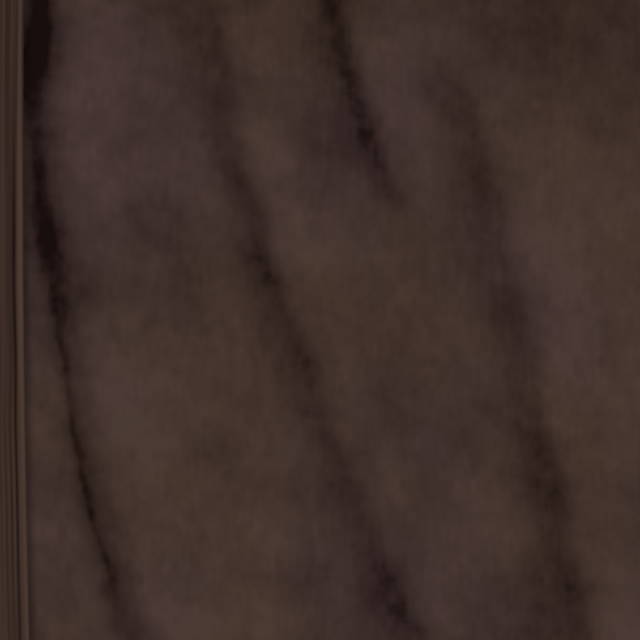
Give the GLSL for this texture, as a Shadertoy shader.

```glsl
// Dark brown suede-like cloth hanging in soft slanted folds beside a stitched hem.
// Curved creases with uneven flanks darken a tone built from blotchy noise and
// fine nap; a four-step colour ramp then turns the tone into brown.

const vec3 DEEP = vec3(0.095, 0.055, 0.048);
const vec3 DARK = vec3(0.188, 0.138, 0.122);
const vec3 MID = vec3(0.238, 0.182, 0.162);
const vec3 LIGHT = vec3(0.278, 0.218, 0.194);
const vec3 WARM_TINT = vec3(1.01, 1.0, 0.95);
const vec3 MAUVE_TINT = vec3(1.0, 0.98, 1.05);

float hash(vec2 p) {
    vec3 q = fract(vec3(p.xyx) * 0.1031);
    q += dot(q, q.yzx + 33.33);
    return fract((q.x + q.y) * q.z);
}

float noise(vec2 p) {
    vec2 cell = floor(p);
    vec2 f = fract(p);
    f = f * f * (3.0 - 2.0 * f);
    float low = mix(hash(cell), hash(cell + vec2(1, 0)), f.x);
    float high = mix(hash(cell + vec2(0, 1)), hash(cell + vec2(1, 1)), f.x);
    return mix(low, high, f.y);
}

// Layered noise, centred on zero.
float fbm(vec2 p) {
    float sum = 0.0;
    float gain = 0.5;
    for (int i = 0; i < 4; i++) {
        sum += gain * (noise(p) - 0.5);
        p = mat2(1.6, 1.2, -1.2, 1.6) * p + 7.3;
        gain *= 0.5;
    }
    return sum;
}

// Bell with separate widths on its left and right flanks.
float bell(float d, float leftWidth, float rightWidth) {
    float q = d / (d < 0.0 ? leftWidth : rightWidth);
    return exp(-q * q);
}

// Signed sideways distance to a parabola; path = start, slope, bend.
float pathOffset(vec2 p, vec3 path) {
    return p.x - (path.x + p.y * (path.y + p.y * path.z));
}

// Soft visibility between two heights; span = first, last, fade length.
float reach(float down, vec3 span) {
    return smoothstep(span.x - span.z, span.x + span.z, down)
         * (1.0 - smoothstep(span.y - span.z, span.y + span.z, down));
}

// Dark valley with a faint lit ridge on its right.
float crease(vec2 p, vec3 path, vec3 span, vec2 widths) {
    float d = pathOffset(p, path);
    float valley = bell(d, widths.x, widths.y);
    float ridge = bell(d - 0.075, 0.035, 0.06);
    return reach(p.y, span) * (valley - 0.2 * ridge);
}

vec3 ramp(float tone) {
    vec3 col = mix(DEEP, DARK, clamp(tone, 0.0, 1.0));
    col = mix(col, MID, clamp(tone - 1.0, 0.0, 1.0));
    return mix(col, LIGHT, clamp(tone - 2.0, 0.0, 1.4));
}

float foldShade(vec2 p) {
    vec2 q = p;
    q.x += 0.03 * fbm(vec2(p.x * 4.0, p.y * 9.0));
    vec3 leftPath = vec3(0.054, 0.0, 0.145);
    vec3 middlePath = vec3(0.325, 0.14, 0.195);
    float shade = 1.4 * crease(q, leftPath, vec3(-0.3, 1.3, 0.1), vec2(0.02, 0.042));
    shade += 1.1 * crease(q, leftPath, vec3(-0.3, 0.4, 0.12), vec2(0.03, 0.022));
    shade += 0.7 * crease(q, leftPath, vec3(0.5, 0.9, 0.12), vec2(0.006, 0.01));
    shade += 1.35 * crease(q, middlePath, vec3(0.0, 1.3, 0.1), vec2(0.06, 0.025));
    shade += 0.6 * crease(q, middlePath, vec3(0.28, 0.46, 0.06), vec2(0.026, 0.016));
    shade += 1.6 * crease(q, vec3(0.52, 0.25, 0.14), vec3(-0.1, 0.31, 0.06), vec2(0.032, 0.02));
    shade += 1.4 * crease(q, vec3(0.69, 0.26, -0.035), vec3(0.12, 1.3, 0.07), vec2(0.06, 0.023));
    return shade;
}

// Fine nap: short upright fibres over soft speckle.
float nap(vec2 p) {
    float fibres = noise(vec2(p.x * 150.0, p.y * 42.0)) - 0.5;
    float speckle = fbm(p * 62.0);
    return 0.34 * fibres + 0.9 * speckle;
}

vec3 hemColor(vec2 p, float edge) {
    float wobble = 0.25 * noise(vec2(3.0, p.y * 9.0));
    float threads = noise(vec2((edge + wobble * 0.01) * 240.0, p.y * 2.5)) - 0.5;
    float rim = bell(edge + 0.005, 0.004, 0.003);
    float groove = bell(edge + 0.014, 0.004, 0.004);
    float tone = 1.85 + 1.7 * threads + 1.1 * rim - 0.9 * groove;
    return ramp(tone) * WARM_TINT;
}

void mainImage(out vec4 fragColor, in vec2 fragCoord) {
    vec2 uv = fragCoord / iResolution.xy;
    vec2 p = vec2(uv.x, 1.0 - uv.y);

    // Cloth: blotches stretched along the hang, darker toward the top
    vec2 hang = vec2(p.x - 0.2 * p.y, p.y * 0.75);
    float blotches = 2.5 * fbm(hang * 7.0 + 2.7) + 1.3 * fbm(hang * 19.0);
    float topShadow = 0.55 * (1.0 - smoothstep(0.0, 0.35, p.y));
    float tone = 2.5 + blotches - topShadow - foldShade(p) + nap(p);
    float hue = smoothstep(-0.25, 0.25, fbm(hang * 5.5 + 11.0));
    vec3 col = ramp(tone) * mix(WARM_TINT, MAUVE_TINT, hue);

    // Hem strip along the left side, with a narrow shadow beyond it
    float edge = pathOffset(p, vec3(0.037, -0.009, 0.018));
    col *= 1.0 - 0.3 * bell(max(edge, 0.0), 0.01, 0.01);
    col = mix(col, hemColor(p, edge), 1.0 - smoothstep(-0.002, 0.002, edge));

    fragColor = vec4(col, 1.0);
}
```
